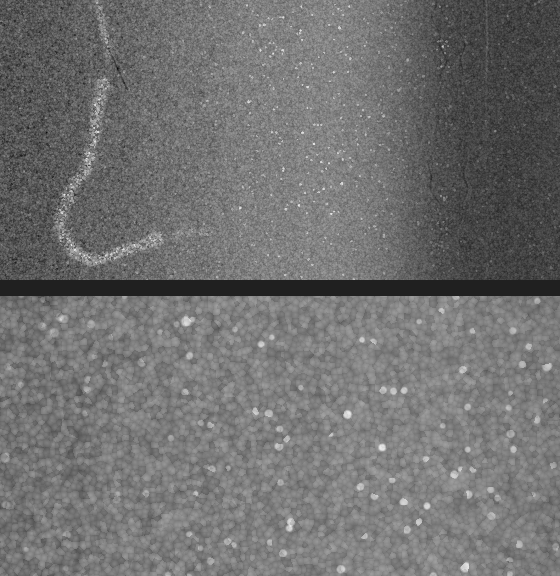
Top, the full canvas; bottom, a detail of the centre.
This texture is drawn by a Shadertoy shader. Its source:

```glsl
vec2 hash2(vec2 p) {
    vec3 q = fract(p.xyx * vec3(0.1031, 0.1030, 0.0973));
    q += dot(q, q.yzx + 33.33);
    return fract((q.xx + q.yz) * q.zy);
}

// Cellular noise: distance to the nearest grain, and that grain's random id
vec2 cells(vec2 p) {
    vec2 base = floor(p), nearest = vec2(9.0, 0.0);
    for (int j = -1; j <= 1; j++)
    for (int i = -1; i <= 1; i++) {
        vec2 cell = base + vec2(i, j);
        float d = length(cell + hash2(cell) - p);
        if (d < nearest.x) nearest = vec2(d, hash2(cell + 71.0).x);
    }
    return nearest;
}

float segment(vec2 p, vec2 a, vec2 b) {
    vec2 ab = b - a;
    return length(p - a - ab * clamp(dot(p - a, ab) / dot(ab, ab), 0.0, 1.0));
}

float band(float d, float halfWidth, float blur) {
    return 1.0 - smoothstep(halfWidth - blur, halfWidth + blur, d);
}

float waves(float t, float seed) {
    return sin(t * 9.0 + seed) * 0.5 + sin(t * 23.0 + seed * 2.3) * 0.3
         + sin(t * 61.0 + seed * 4.1) * 0.2;
}

// Sparse bright chips: only grains above the threshold light up
float chips(vec2 p, float scale, float threshold, float radius) {
    vec2 c = cells(p * scale);
    float size = radius * (0.6 + 0.4 * fract(c.y * 917.0));
    return step(threshold, c.y) * band(c.x, size, 0.13);
}

// Thin wandering vertical crack
float crack(vec2 p, float x, float sway, float seed, float width) {
    return band(abs(p.x - x - sway * waves(p.y, seed)), width, width);
}

// Broad light falling off to both sides
float roadTone(float x) {
    float tone = mix(0.32, 0.51, smoothstep(-0.1, 1.12, x));
    tone = mix(tone, 0.26, smoothstep(1.2, 1.72, x));
    return tone + 0.008 * waves(x * 2.5, 1.0);
}

// Worn chalky stroke bent into a hook
float paintStroke(vec2 p) {
    vec2 q = p + 0.006 * vec2(waves(p.y * 2.0, 2.0), waves(p.x * 2.0, 5.0));
    float upper = band(segment(q, vec2(0.34, 1.03), vec2(0.39, 0.79)), 0.014, 0.012);
    float stem = min(segment(q, vec2(0.37, 0.70), vec2(0.31, 0.40)),
                     segment(q, vec2(0.31, 0.40), vec2(0.235, 0.29)));
    vec2 r = q - vec2(0.35, 0.205);
    float bend = abs(length(r) - 0.135) + 2.0 * max(max(r.x, r.y - 0.09), 0.0);
    float foot = segment(q, vec2(0.35, 0.07), vec2(0.56, 0.15));
    float tail = band(segment(q, vec2(0.56, 0.15), vec2(0.75, 0.175)), 0.012, 0.012);
    float body = band(min(min(stem, bend), foot), 0.02, 0.012);
    return max(body, max(upper * 0.65, tail * 0.35));
}

void mainImage(out vec4 fragColor, in vec2 fragCoord) {
    vec2 p = fragCoord / iResolution.y;
    p.x *= 2.0 * iResolution.y / iResolution.x;

    // Asphalt grain, rougher on the left
    float rough = mix(1.15, 0.75, smoothstep(0.0, 1.8, p.x));
    vec2 fine = cells(p * 150.0);
    vec2 coarse = cells(p * 85.0 + 17.0);
    float grain = 0.11 * (fine.y - 0.5) + 0.12 * (0.45 - fine.x)
                + 0.06 * (coarse.y - 0.5) + 0.07 * (0.45 - coarse.x);
    float shade = roadTone(p.x) + grain * rough;
    shade += 0.012 * (cells(p * 14.0).x - 0.45);

    // Dark pits
    float pits = chips(p + 3.0, 95.0, 0.93, 0.5);
    shade -= 0.11 * pits * (1.0 - 0.75 * smoothstep(0.3, 1.0, p.x));

    // Cracks and seams
    float gaps = 0.5 + 0.5 * waves(p.y * 1.3, 4.0);
    shade -= 0.10 * gaps * crack(p, 1.56, 0.035, 1.0, 0.003);
    shade -= 0.07 * gaps * crack(p, 1.66, 0.03, 3.2, 0.003);
    shade += 0.06 * gaps * crack(p, 1.665, 0.03, 3.2, 0.004);
    shade += 0.08 * (0.3 + 0.7 * smoothstep(0.5, 0.9, p.y)) * crack(p, 1.737, 0.004, 6.0, 0.003);
    shade -= 0.05 * gaps * crack(p, 0.765, 0.012, 2.0, 0.003);
    shade -= 0.16 * band(segment(p, vec2(0.385, 0.83), vec2(0.455, 0.68)), 0.003, 0.003);

    // Faint stains
    shade += 0.09 * band(length(p - vec2(0.83, 0.748)), 0.011, 0.006);
    shade += 0.06 * band(length(p - vec2(0.52, 0.603)), 0.012, 0.008);
    shade -= 0.09 * band(length(p - vec2(0.722, 0.665)), 0.012, 0.008);

    // Chalky paint broken up by the grain
    float paint = paintStroke(p);
    shade += paint * (0.13 + 0.20 * (fine.y - 0.4));
    shade += 0.22 * paint * chips(p + 9.0, 110.0, 0.84, 0.5);

    // Scattered stone chips, densest on the bright strip and by the crack
    float strip = exp(-pow((p.x - 1.1) / 0.28, 2.0));
    float edge = exp(-pow((p.x - 1.58) / 0.03, 2.0));
    shade += (0.10 + 0.14 * strip) * chips(p, 100.0, 0.965, 0.5);
    shade += 0.35 * (0.35 + 0.65 * strip) * chips(p + 5.0, 75.0, 0.988, 0.45);
    shade += 0.35 * edge * gaps * chips(p + 7.0, 90.0, 0.88, 0.5);

    fragColor = vec4(vec3(clamp(shade, 0.0, 1.0)), 1.0);
}
```
